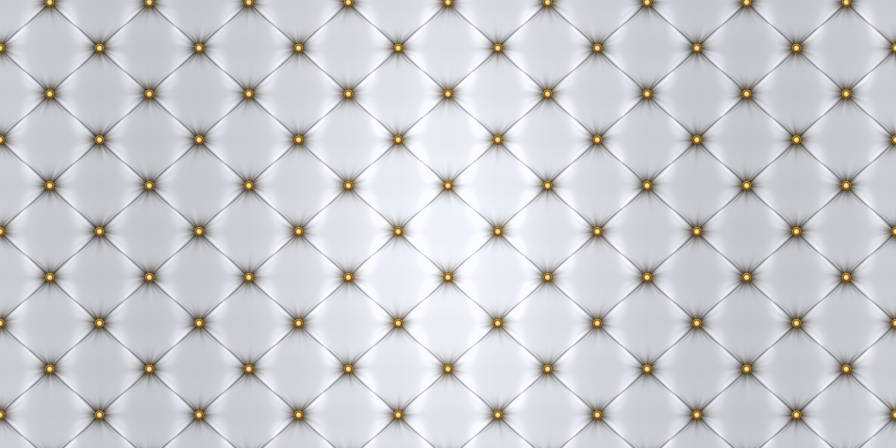
Give the GLSL for this pattern, as a Shadertoy shader.

```glsl
// Tufted pale leather: diamond pillows held by gold buttons on a staggered lattice.
// Diagonal lattice axes put a button at each cell centre and the seams on its axes;
// Gaussian creases, angular sine pleats and a broad central light shade the leather.

const vec2 PITCH = vec2(2.0 / 9.0, 0.2047);

float hash(vec2 p) {
    return fract(sin(dot(p, vec2(41.3, 289.1))) * 4375.5);
}

float bell(float x, float width) {
    return exp(-x * x / (width * width));
}

// Uneven folds radiating from a button
float pleats(float angle, float seed) {
    float folds = sin(angle * 8.0 + seed) + 0.7 * sin(angle * 13.0 - seed * 2.0)
                + 0.5 * sin(angle * 21.0 + seed * 3.0);
    return 0.5 + 0.22 * folds;
}

// Thin crease and soft sheen of one seam; across and along are lattice offsets
float seam(float across, float along, float seed) {
    float sway = sin(6.2832 * along);
    float reach = abs(along);
    float d = across + 0.010 * sway;
    float crease = 0.25 * bell(d, 0.014) + 0.04 * exp(-abs(d) / 0.06);
    float twin = 0.09 * bell(d + 0.045 * sway, 0.012) * (1.0 - smoothstep(0.2, 0.4, reach));
    float open = smoothstep(0.06, 0.28, reach);
    float sheen = 0.09 * bell(d - 0.04 * sway, 0.026) + 0.08 * bell(d - 0.11 * sway, 0.09);
    return sheen * open * (0.8 + 0.4 * seed) - crease - twin;
}

// Domed stud with a dark groove and a lit rim
vec3 goldButton(vec2 p, float radius) {
    float r = length(p) / radius;
    vec3 gold = mix(vec3(0.94, 0.74, 0.32), vec3(0.36, 0.25, 0.09), smoothstep(0.3, 0.75, r));
    gold += vec3(0.42, 0.33, 0.16) * bell(r - 0.85, 0.13) * (0.6 + 0.4 * p.y / radius);
    float glint = bell(length(p / radius - vec2(-0.05, 0.1)), 0.4);
    return mix(gold, vec3(1.0, 0.94, 0.70), 0.85 * glint);
}

void mainImage(out vec4 fragColor, in vec2 fragCoord) {
    vec2 p = fragCoord / iResolution.y;
    float pixel = 1.0 / iResolution.y;

    // Diagonal lattice around the nearest button
    vec2 q = vec2(p.x, 0.9948 - p.y) / PITCH;
    vec2 lattice = vec2(q.x + q.y, q.x - q.y);
    vec2 id = floor(lattice);
    vec2 e = lattice - id - 0.5;
    vec2 offset = 0.5 * vec2(e.x + e.y, e.y - e.x) * PITCH;
    float r = length(offset);
    float seed = hash(id);

    // Room light: bright centre, dim bands at either side
    vec2 c = (p - vec2(1.0, 0.45)) / vec2(0.34, 0.48);
    float glow = exp(-dot(c, c));
    float tone = 0.825 + 0.125 * glow + 0.025 * cos(4.712 * (p.x - 1.0));

    // Pillow swell, then seams in both directions
    vec2 swell = cos(3.1416 * (fract(lattice + 0.5) - 0.5));
    tone += 0.02 - 0.035 * swell.x * swell.y;
    tone += seam(e.x, e.y, seed) + seam(e.y, e.x, 1.0 - seed);

    // Shadowed pleats gathered under the button
    float folds = pleats(atan(offset.y, offset.x + 1e-6), seed * 6.2832);
    float shade = 0.62 * exp(-r * r / 0.00032) + 0.30 * folds * exp(-r * r / 0.0011);
    tone *= 1.0 - min(shade * (1.0 - 0.3 * glow), 0.8);
    vec3 color = clamp(tone, 0.1, 1.0) * vec3(0.975, 0.985, 1.015);

    // Warm reflection and button
    color *= mix(vec3(1.0), vec3(1.05, 0.88, 0.62), bell(r, 0.016));
    float radius = 0.0108;
    float cover = 1.0 - smoothstep(radius - pixel, radius + pixel, r);
    color = mix(color, goldButton(offset, radius), cover);
    fragColor = vec4(min(color, 1.0), 1.0);
}
```
